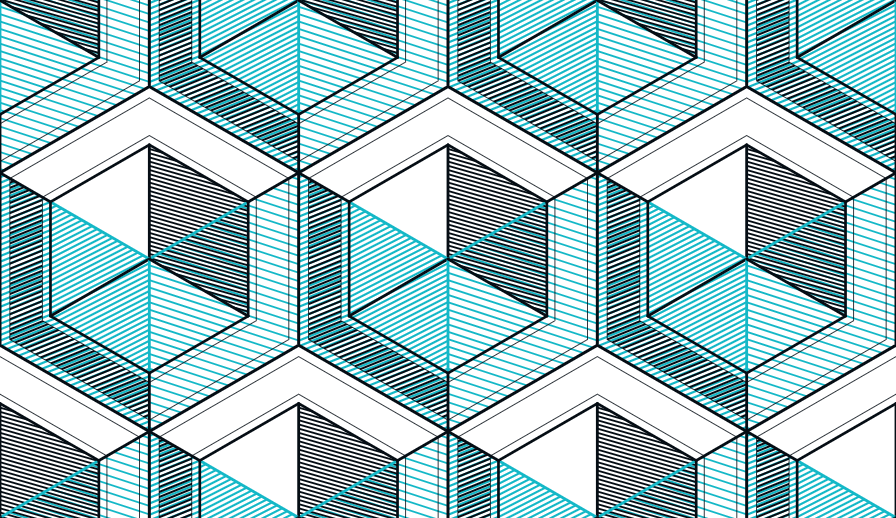
This pattern is drawn by a Shadertoy shader. Its source:

```glsl
// Honeycomb of nested hexagons, shaded per sector with cyan and ink hatching.

const float PI = 3.14159265;
const float COLUMNS = 3.0;       // hexagons across the canvas
const float INNER = 0.331;       // inradius of the faceted core
const float RIM_IN = 0.358;      // inradii of the two fine outlines
const float RIM_OUT = 0.467;
const vec3 PAPER = vec3(1.0);
const vec3 CYAN = vec3(0.08, 0.72, 0.78);
const vec3 INK = vec3(0.02, 0.05, 0.08);

vec2 direction(float degrees) {
    float a = degrees * PI / 180.0;
    return vec2(cos(a), sin(a));
}

// Offset from the nearest centre of a pointy-top grid, cell width 1
vec2 hexCell(vec2 p) {
    vec2 period = vec2(1.0, sqrt(3.0));
    vec2 a = mod(p + 0.5 * period, period) - 0.5 * period;
    vec2 b = mod(p, period) - 0.5 * period;
    return dot(a, a) < dot(b, b) ? a : b;
}

float hexRadius(vec2 p) {
    p = abs(p);
    return max(p.x, dot(p, direction(60.0)));
}

float segmentDistance(vec2 p, vec2 a, vec2 b) {
    vec2 along = b - a;
    float t = clamp(dot(p - a, along) / dot(along, along), 0.0, 1.0);
    return length(p - a - along * t);
}

// Coverage of a line by a box one pixel wide
float stroke(float d, float width, float px) {
    float hi = min(d + 0.5 * px, 0.5 * width);
    float lo = max(d - 0.5 * px, -0.5 * width);
    return clamp((hi - lo) / px, 0.0, 1.0);
}

float pulseIntegral(float x, float duty) {
    return floor(x) * duty + min(fract(x), duty);
}

// Box-filtered parallel lines; duty is the inked share of each period
float hatch(vec2 p, float degrees, float period, float duty, float px) {
    float x = dot(p, direction(degrees + 90.0)) / period;
    float h = 0.5 * px / period;
    return (pulseIntegral(x + h, duty) - pulseIntegral(x - h, duty)) / (2.0 * h);
}

// Facets count counter-clockwise from the one facing right
vec3 coreShade(vec2 p, int sector, float px) {
    vec3 color = PAPER;
    if (sector == 3 || sector == 4)
        color = mix(color, CYAN, hatch(p, 27.0, 0.0165, 0.43, px));
    if (sector == 0 || sector == 5)
        color = mix(color, CYAN, hatch(p, -18.0, 0.0235, 0.27, px));
    if (sector == 0 || sector == 1)
        color = mix(color, INK, hatch(p, -16.0, 0.0135, 0.46, px));
    return color;
}

// Three wide faces; close hatch periods beat into light and dark bands
vec3 frameShade(vec2 p, int sector, float radius, float px) {
    vec3 color = PAPER;
    if (sector == 0 || sector == 5)
        color = mix(color, CYAN, hatch(p, -18.0, 0.0270, 0.22, px));
    if (sector == 3 || sector == 4) {
        color = mix(color, CYAN, hatch(p, 22.0, 0.0175, 0.42, px));
        float band = step(RIM_IN, radius) * step(radius, RIM_OUT);
        color = mix(color, INK, band * hatch(p, 22.0, 0.0157, 0.44, px));
    }
    return color;
}

void mainImage(out vec4 fragColor, in vec2 fragCoord) {
    float px = COLUMNS / iResolution.x;
    vec2 p = hexCell((fragCoord - 0.5 * iResolution.xy) * px);
    float radius = hexRadius(p);
    float angle = degrees(atan(p.y, p.x));
    int sector = int(mod(angle + 30.0, 360.0) / 60.0);

    // Hatched faces
    float core = clamp((INNER - radius) / px + 0.5, 0.0, 1.0);
    vec3 color = mix(frameShade(p, sector, radius, px),
                     coreShade(p, sector, px), core);

    // Fine outlines
    float rims = stroke(radius - RIM_IN, 0.0032, px)
               + stroke(radius - RIM_OUT, 0.0032, px);
    color = mix(color, INK, 0.85 * rims);

    // Spokes: alternating colours inside, every other one reaching the corner
    float corner = 2.0 / sqrt(3.0);
    for (int i = 0; i < 6; i++) {
        vec2 ray = corner * direction(30.0 + 60.0 * float(i));
        bool longSpoke = i % 2 == 0;
        float d = segmentDistance(p, vec2(0.0), ray * INNER);
        color = mix(color, longSpoke ? CYAN : INK, stroke(d, 0.0095, px));
        if (longSpoke) {
            d = segmentDistance(p, ray * INNER, ray * 0.5);
            color = mix(color, INK, stroke(d, 0.0095, px));
        }
    }

    // Heavy outlines of core and cell
    color = mix(color, INK, stroke(radius - INNER, 0.0090, px));
    color = mix(color, INK, stroke(radius - 0.5, 0.0100, px));
    fragColor = vec4(color, 1.0);
}
```
